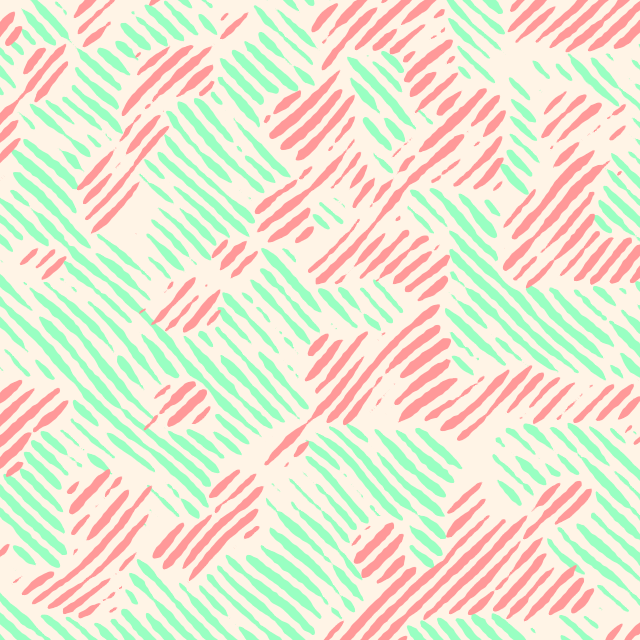
Write a Shadertoy shader that draws this pattern.

```glsl
const vec3 PAPER = vec3(1.00, 0.955, 0.90);
const vec3 MINT  = vec3(0.60, 1.00, 0.76);
const vec3 CORAL = vec3(1.00, 0.60, 0.60);

const float STRIPES      = 43.0;   // stripes per canvas height
const float BREAKS       = 25.0;   // length variation along a stripe
const float BREAK_DEPTH  = 1.15;
const float PATCHES      = 13.5;   // patches of one direction per canvas
const float BORDER_LEVEL = -1.45;  // below -1 no stripe is left
const float LEVEL_RISE   = 6.0;    // growth of stripes into a patch
const float FULL_LEVEL   = -0.10;  // 0 gives stripes as wide as gaps
const float MAX_LEVEL    = 0.28;   // keeps a gap between neighbours
const float DRIFT_SCALE  = 8.0;
const float DRIFT        = 0.45;   // sideways wander in stripe periods
const float ROUGH_SCALE  = 120.0;
const float ROUGHNESS    = 0.30;
const float TAU          = 6.2831853;

float hash(vec2 cell) {
    vec3 q = fract(vec3(cell.xyx) * 0.1031);
    q += dot(q, q.yzx + 33.33);
    return fract((q.x + q.y) * q.z);
}

// Smooth value noise from -1 to 1
float noise(vec2 p) {
    vec2 cell = floor(p);
    vec2 f = fract(p);
    f = f * f * (3.0 - 2.0 * f);
    float low  = mix(hash(cell), hash(cell + vec2(1, 0)), f.x);
    float high = mix(hash(cell + vec2(0, 1)), hash(cell + vec2(1, 1)), f.x);
    return 2.0 * mix(low, high, f.y) - 1.0;
}

// Coverage of broken stripes running along dir, where patch is positive
float hatch(vec2 p, vec2 dir, float patchValue, float seed) {
    float along  = dot(p, dir);
    float across = dot(p, vec2(-dir.y, dir.x));
    float turns  = across * STRIPES + DRIFT * noise(p * DRIFT_SCALE + seed);

    // Stripes swell inside a patch and shrink to dots at its border
    float level = min(FULL_LEVEL, BORDER_LEVEL + LEVEL_RISE * patchValue);
    level += BREAK_DEPTH * noise(vec2(along * BREAKS, turns) + seed + 200.0);
    level = min(level, MAX_LEVEL) + ROUGHNESS * noise(p * ROUGH_SCALE + seed);

    float field = cos(TAU * turns) + level;
    float soft = 0.5 * fwidth(field) + 1e-4;
    return smoothstep(-soft, soft, field);
}

void mainImage(out vec4 fragColor, in vec2 fragCoord) {
    vec2 p = fragCoord / iResolution.y;

    // The sign of the patch noise selects the direction
    float patchValue = noise(p * PATCHES + 57.0);
    float rising  = hatch(p, normalize(vec2(1, 1)), patchValue, 311.0);
    float falling = hatch(p, normalize(vec2(1, -1)), -patchValue, 523.0);

    vec3 color = mix(PAPER, MINT, falling);
    color = mix(color, CORAL, rising);
    fragColor = vec4(color, 1.0);
}
```
